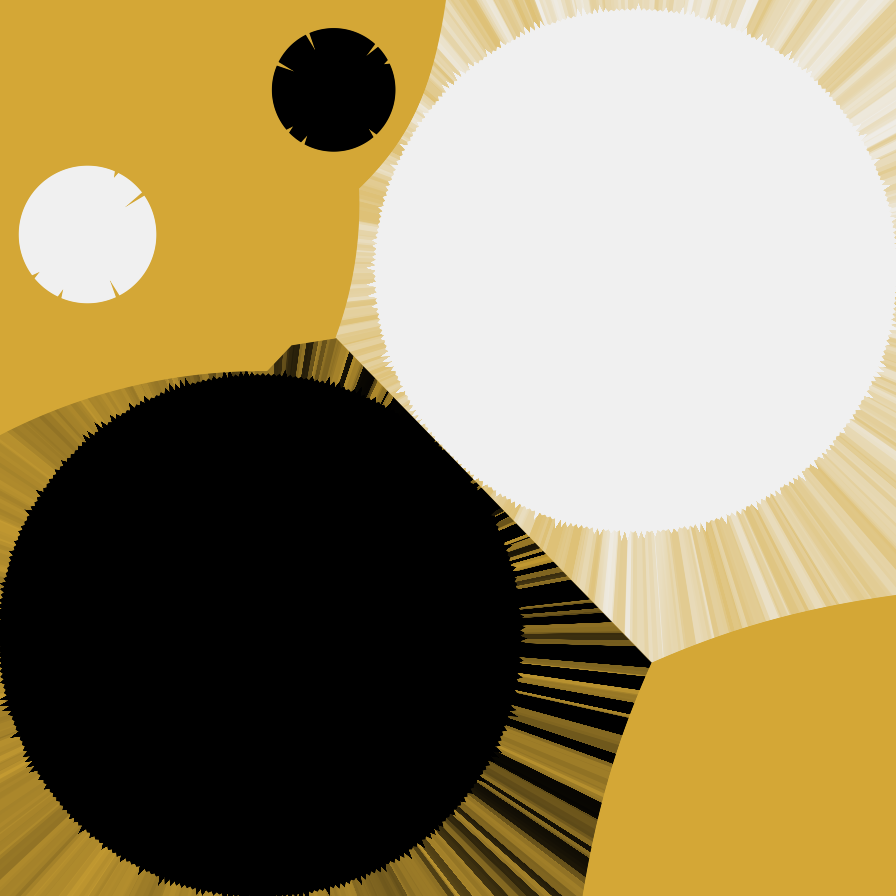
A Shadertoy shader for this background:

```glsl
// Two large discs with radiating streaks, and two small notched discs, on gold.

const float TAU = 6.2831853;
const vec3 GOLD  = vec3(0.83, 0.655, 0.21);
const vec3 PAPER = vec3(0.942);
const vec3 INK   = vec3(0.0);

// Discs: centre, radius
const vec3 BIG_WHITE   = vec3(0.7096, 0.6979, 0.2904);
const vec3 BIG_BLACK   = vec3(0.2904, 0.2904, 0.2904);
const vec3 SMALL_WHITE = vec3(0.0977, 0.7383, 0.0768);
const vec3 SMALL_BLACK = vec3(0.3724, 0.8997, 0.0690);

// Plain gold cells that cut into the streaks
const vec3 CORNER_CELL = vec3(0.8965, 0.0924, 0.0911);
const vec3 TOP_CELL    = vec3(0.3724, 0.8997, 0.0820);
const vec3 LEFT_CELL   = vec3(-0.0286, 0.7721, 0.4297);

// Outer limit of the dark streaks: an arc and a small peak
const vec3 DARK_ARC   = vec3(0.2930, -0.0495, 0.6354);
const vec2 PEAK_START = vec2(0.2982, 0.5859);
const vec2 PEAK_BEND  = vec2(0.3255, 0.6146);
const vec2 PEAK_END   = vec2(0.3750, 0.6224);

// Notches in the small discs: angle in degrees, depth
const vec2 BLACK_NOTCHES[7] = vec2[7](
    vec2(115.0, 0.020), vec2(46.0, 0.016), vec2(27.0, 0.006), vec2(155.0, 0.020),
    vec2(240.0, 0.010), vec2(222.0, 0.008), vec2(312.0, 0.010));
const vec2 WHITE_NOTCHES[5] = vec2[5](
    vec2(36.0, 0.025), vec2(65.0, 0.007), vec2(-64.0, 0.020),
    vec2(246.0, 0.010), vec2(218.0, 0.009));

float hash(float n) {
    return fract(sin(n * 127.1 + 11.7) * 43758.5453);
}

float disc(vec2 p, vec3 c) {
    return length(p - c.xy) - c.z;
}

// Signed distance to a line, negative on the right of a to b
float side(vec2 p, vec2 a, vec2 b) {
    vec2 d = normalize(b - a);
    return dot(p - a, vec2(-d.y, d.x));
}

float fill(float d, float px) {
    return 1.0 - smoothstep(-0.6 * px, 0.6 * px, d);
}

// Random angular bands of uneven width
float bands(vec2 q, float count, float seed, float px) {
    float x = (atan(q.y, q.x) / TAU + 0.5) * count;
    float i = floor(x);
    float edge = 0.1 + 0.8 * hash(i + seed * 3.7);
    float aa = min(0.5, 0.6 * count * px / (TAU * length(q)));
    float t = smoothstep(edge - aa, edge + aa, fract(x));
    return mix(hash(i + seed), hash(mod(i + 1.0, count) + seed), t);
}

// Short teeth standing on the rim of a large disc
float teeth(vec2 q, float seed) {
    float x = (atan(q.y, q.x) / TAU + 0.5) * 300.0;
    float h = hash(floor(x) + seed);
    return (0.002 + 0.010 * h * h * h) * (1.0 - abs(2.0 * fract(x) - 1.0));
}

// Thin wedge that narrows from the rim inward
float notch(vec2 q, float radius, vec2 shape, float px) {
    float a = radians(shape.x);
    vec2 dir = vec2(cos(a), sin(a));
    float inward = radius - dot(q, dir);
    float across = abs(dot(q, vec2(-dir.y, dir.x)));
    return fill(across - 0.0022 * (1.0 - inward / shape.y), px)
         * fill(inward - shape.y, px) * step(-0.01, inward);
}

vec3 paleRays(vec2 q, float px) {
    float light = dot(normalize(q), normalize(vec2(0.6, 0.8)));
    float tone = 0.30 * bands(q, 75.0, 13.0, px)
               + 0.26 * bands(q, 210.0, 31.0, px)
               + 0.20 * bands(q, 480.0, 57.0, px);
    float beam = smoothstep(0.045, 0.025, abs(q.x + 0.003)) * step(q.y, 0.0);
    return mix(GOLD, PAPER, clamp(0.20 + tone + 0.12 * light + 0.15 * beam, 0.35, 0.96));
}

vec3 darkRays(vec2 q, float px) {
    float shade = smoothstep(-0.25, 0.85, dot(normalize(q), vec2(0.94, 0.34)));
    float tone = 0.45 * bands(q, 70.0, 83.0, px)
               + 0.30 * bands(q, 190.0, 101.0, px)
               + 0.25 * bands(q, 430.0, 149.0, px);
    float streak = 0.5 * bands(q, 130.0, 211.0, px) + 0.5 * bands(q, 340.0, 251.0, px);
    float black = shade * smoothstep(0.50, 0.44, streak - 0.06 * shade);
    return mix(GOLD * (0.98 - (0.32 + 0.30 * shade) * tone), INK, black);
}

void mainImage(out vec4 fragColor, in vec2 fragCoord) {
    float px = 1.0 / iResolution.y;
    vec2 p = fragCoord * px;
    vec2 qw = p - BIG_WHITE.xy, qb = p - BIG_BLACK.xy;
    float white = disc(p, BIG_WHITE), black = disc(p, BIG_BLACK);

    // Split the canvas between the pale and dark streaks
    float split = 0.5 * (black - white);
    float corner = disc(p, CORNER_CELL);
    float topCut = 0.6 * (white - disc(p, TOP_CELL));
    float pale = max(max(-split, topCut), -disc(p, LEFT_CELL));
    pale = max(pale, 0.6 * (white - corner));
    float peak = max(side(p, PEAK_START, PEAK_BEND), side(p, PEAK_BEND, PEAK_END));
    float dark = max(split, min(disc(p, DARK_ARC), peak));
    dark = max(dark, 0.6 * (black - corner));

    // Large discs fade into their own streaks by teeth
    vec3 paleCol = mix(paleRays(qw, px), PAPER, fill(white - teeth(qw, 5.0), px));
    vec3 darkCol = mix(darkRays(qb, px), INK, fill(black - teeth(qb, 9.0), px));
    vec3 col = mix(GOLD, paleCol, fill(pale, px));
    col = mix(col, darkCol, fill(dark, px));

    // Small discs with notched rims
    float cutBlack = 0.0, cutWhite = 0.0;
    for (int i = 0; i < 7; i++)
        cutBlack = max(cutBlack, notch(p - SMALL_BLACK.xy, SMALL_BLACK.z, BLACK_NOTCHES[i], px));
    for (int i = 0; i < 5; i++)
        cutWhite = max(cutWhite, notch(p - SMALL_WHITE.xy, SMALL_WHITE.z, WHITE_NOTCHES[i], px));
    col = mix(col, INK, fill(disc(p, SMALL_BLACK), px) * (1.0 - cutBlack));
    col = mix(col, PAPER, fill(disc(p, SMALL_WHITE), px) * (1.0 - cutWhite));

    fragColor = vec4(col, 1.0);
}
```
